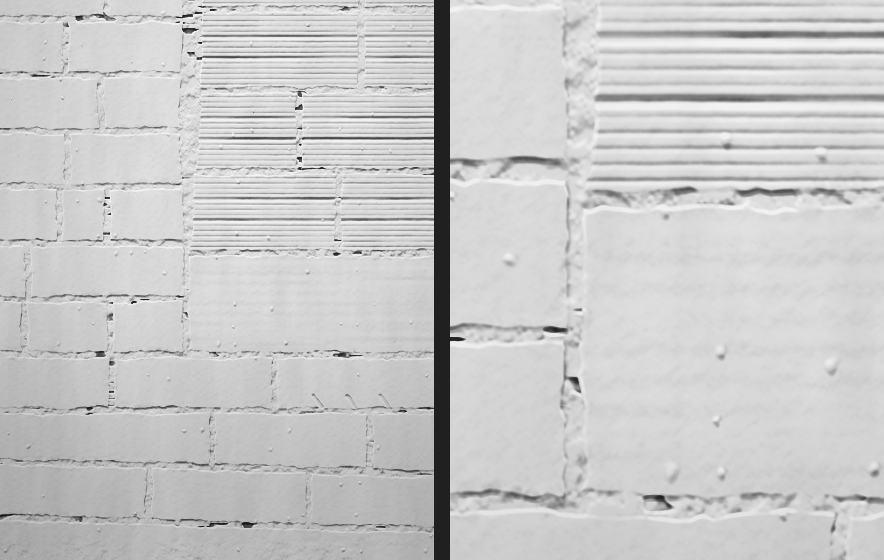
Left: the whole. Right: its middle third, enlarged.
A Shadertoy shader for this texture:

```glsl
// Left and right upright joint of each brick course (9 = none)
const vec2 JOINTS[11] = vec2[11](
    vec2(0.19, 9.0), vec2(0.117, 9.0), vec2(0.18, 9.0), vec2(0.12, 9.0),
    vec2(0.106, 0.19), vec2(0.05, 9.0), vec2(0.043, 0.197), vec2(0.2, 0.49),
    vec2(0.378, 0.66), vec2(0.265, 0.55), vec2(9.0, 9.0));

float hash(vec2 p) {
    return fract(sin(dot(p, vec2(127.1, 311.7))) * 43758.5);
}

float noise(vec2 p) {
    vec2 i = floor(p), f = fract(p);
    f = f * f * (3.0 - 2.0 * f);
    return mix(mix(hash(i), hash(i + vec2(1, 0)), f.x),
               mix(hash(i + vec2(0, 1)), hash(i + vec2(1, 1)), f.x), f.y);
}

float fbm(vec2 p) {
    float sum = 0.0, amp = 0.55;
    for (int i = 0; i < 3; i++) {
        sum += amp * noise(p);
        p = mat2(1.6, 1.2, -1.2, 1.6) * p + 7.3;
        amp *= 0.5;
    }
    return sum;
}

float segment(vec2 p, vec2 a, vec2 b) {
    vec2 d = b - a;
    return length(p - a - d * clamp(dot(p - a, d) / dot(d, d), 0.0, 1.0));
}

// Distance to the nearest joint; grooves receives the depth cut into the face
float jointDistance(vec2 p, vec2 wobble, out float grooves) {
    grooves = 0.0;
    float straightY = p.y + 0.12 * wobble.y;
    p += wobble;
    float split = 0.343 - 0.02 * p.y;
    float seam = abs(p.x - split) - 0.013 * smoothstep(0.45, 0.2, p.y);

    // Smooth panel
    if (p.x > split && p.y > 0.451 && p.y < 0.633) {
        grooves = 0.3 * noise(vec2(p.x * 4.0, straightY * 110.0)) + 0.15 * noise(vec2(p.x * 70.0, p.y * 6.0));
        return min(seam, min(p.y - 0.451, 0.633 - p.y));
    }
    // Ribbed blocks
    if (p.x > split && p.y < 0.633) {
        float v = (p.y - 0.016) / 0.145, f = fract(v);
        int row = int(clamp(floor(v), 0.0, 2.0));
        float upright = float[3](0.645, 0.534, 0.605)[row];
        float t = (fract((straightY - 0.016) / 0.145) - 0.08) / 0.065;
        float fine = pow(0.5 + 0.5 * cos(6.2832 * t), 2.5);
        float deep = smoothstep(0.55, 0.2, abs(abs(t - 6.0) - 2.0));
        float wear = noise(vec2(p.x * 14.0, floor(t + 0.5) + 20.0 * float(row)));
        grooves = 0.55 * fine * (0.35 + 0.8 * wear) + deep * (0.6 + 0.5 * wear);
        return min(min(f, 1.0 - f) * 0.145, min(abs(p.x - upright), seam));
    }
    // Plain brick courses
    p.y -= 0.03 * (p.x - 0.35) * smoothstep(0.75, 0.85, p.y);
    float v = (p.y - 0.033) / 0.1, f = fract(v);
    vec2 uprights = abs(p.x - JOINTS[int(clamp(floor(v) + 1.0, 0.0, 10.0))]);
    float d = min(min(f, 1.0 - f) * 0.1, min(uprights.x, uprights.y));
    return p.y < 0.633 ? min(d, seam) : d;
}

// Painted surface height: 1 on brick faces, below 0 in open holes
float relief(vec2 p) {
    vec2 wobble = vec2(noise(p * 22.0), noise(p * 22.0 + 9.0)) - 0.5;
    wobble += 0.7 * vec2(noise(p * 120.0), noise(p * 120.0 + 5.0)) - 0.35;
    float grooves;
    float d = jointDistance(p, 0.0045 * wobble, grooves);
    float face = smoothstep(0.0, 0.0025, d - 0.0025 - 0.004 * noise(p * 26.0));

    // Lumpy mortar with thin broken holes
    float lumps = smoothstep(0.25, 0.72, fbm(p * 85.0));
    float mortar = 0.05 + 0.95 * lumps;
    mortar -= 1.3 * smoothstep(0.7, 0.85, noise(p * vec2(50.0, 170.0) + 3.0)) * smoothstep(0.45, 0.7, noise(p * 13.0 + 8.0));

    // Brush streaks, grain and paint crust along the joints
    float crust = smoothstep(0.017, 0.003, d) * smoothstep(0.45, 0.7, noise(p * 16.0 + 2.0));
    crust += 0.7 * smoothstep(0.94, 0.98, p.y) * smoothstep(0.3, 0.7, noise(p * 12.0));
    float brick = 1.0 - grooves + 0.25 * fbm(p * vec2(85.0, 14.0)) + 0.22 * fbm(p * 150.0);
    brick += 0.6 * crust * (lumps - 0.6);

    // Scattered paint blobs
    vec2 cell = floor(p * 32.0);
    vec2 spot = 0.3 + 0.4 * vec2(hash(cell), hash(cell + 17.0));
    float radius = 0.06 + 0.12 * hash(cell + 31.0);
    float blob = smoothstep(radius, 0.0, length(fract(p * 32.0) - spot + 0.2 * wobble));
    brick += 0.7 * blob * step(0.88, hash(cell + 53.0));

    // Slanted scars
    for (int i = 0; i < 3; i++) {
        vec2 a = vec2(0.56 + 0.06 * float(i), 0.706);
        brick -= 0.8 * smoothstep(0.005, 0.001, segment(p + 0.003 * wobble, a, a + vec2(0.015, 0.021)));
    }
    return mix(mortar, brick, face);
}

void mainImage(out vec4 fragColor, in vec2 fragCoord) {
    vec2 p = fragCoord / iResolution.y;
    p.y = 1.0 - p.y;

    // Light falls from above and slightly from the left
    float h = relief(p);
    float slope = h - relief(p - vec2(0.0, 0.0022));
    slope += 0.4 * (h - relief(p - vec2(0.0022, 0.0)));
    float shadow = max(0.0, relief(p - vec2(0.001, 0.004)) - h - 0.2);
    shadow *= 0.35 + 0.9 * smoothstep(0.35, 0.75, noise(p * vec2(11.0, 23.0)));

    // Broad falloff and stains over the wall
    float tone = 0.86 - 0.14 * smoothstep(0.4, 1.0, p.y);
    tone -= 0.06 * smoothstep(0.3, 0.0, p.x) + 0.03 * smoothstep(0.6, 0.78, p.x);
    tone += 0.05 * (fbm(p * vec2(40.0, 9.0)) - 0.5);

    tone += slope > 0.0 ? 0.14 * min(slope, 0.6) : 0.32 * max(slope, -1.0);
    tone *= 1.0 - 0.4 * min(shadow, 1.0);
    tone *= mix(0.4, 1.0, smoothstep(-0.8, 0.05, h));
    fragColor = vec4(vec3(clamp(tone, 0.06, 0.95)), 1.0);
}
```
